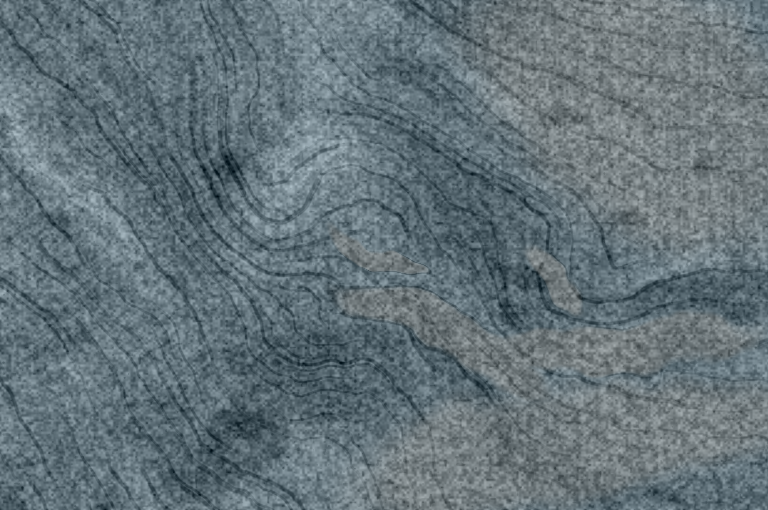
Give the GLSL for this texture, as a Shadertoy shader.

```glsl
// Polished blue-grey gneiss slab with folded bands, warm lenses, dark veins and fine grain

float hash(vec2 p) {
    return fract(sin(dot(p, vec2(127.1, 311.7))) * 43758.5453);
}

float noise(vec2 p) {
    vec2 i = floor(p), f = fract(p);
    f = f * f * (3.0 - 2.0 * f);
    return mix(mix(hash(i), hash(i + vec2(1, 0)), f.x),
               mix(hash(i + vec2(0, 1)), hash(i + vec2(1, 1)), f.x), f.y);
}

float fbm(vec2 p) {
    float sum = 0.0, gain = 0.5;
    for (int i = 0; i < 5; i++) {
        sum += gain * noise(p);
        p = mat2(1.6, 1.2, -1.2, 1.6) * p + 7.3;
        gain *= 0.5;
    }
    return sum;
}

vec2 rotate(vec2 p, float angle) {
    float c = cos(angle), s = sin(angle);
    return vec2(c * p.x + s * p.y, c * p.y - s * p.x);
}

// Twists space around a centre, which folds the bands
vec2 swirl(vec2 p, vec2 centre, float radius, float angle) {
    vec2 d = p - centre;
    return centre + rotate(d, angle * exp(-dot(d, d) / (radius * radius)));
}

// Normalised distance inside a tilted ellipse: 1 on its rim
float ellipse(vec2 p, vec2 centre, vec2 size, float angle) {
    return length(rotate(p - centre, angle) / size);
}

float patchMask(float d, float softness) {
    return 1.0 - smoothstep(1.0 - softness, 1.0 + softness, d);
}

// Broken dark lines that follow the contours of the flow
float veins(float flow, float along, float count, float width, float density) {
    float n = flow * count;
    float slope = max(fwidth(n) * iResolution.y, 0.001);
    float dist = abs(fract(n) - 0.5) / slope;
    float id = floor(n);
    float broken = smoothstep(1.0 - density, 1.25 - density,
                              noise(vec2(along * 4.0 + id * 5.7, id * 3.1)));
    return broken * (1.0 - smoothstep(width * 0.25, width, dist));
}

void mainImage(out vec4 fragColor, in vec2 fragCoord) {
    vec2 p = fragCoord / iResolution.y;

    // Flow: steep on the left, level on the right, folded in the middle
    vec2 warp = vec2(fbm(p * 3.5 + 3.0), fbm(p * 3.5 + 19.0)) - 0.5;
    vec2 q = swirl(p, vec2(0.62, 0.62), 0.20, 1.7);
    q = swirl(q, vec2(1.08, 0.48), 0.14, -1.6);
    q = swirl(q, vec2(0.62, 0.20), 0.20, 0.8);
    q += 0.16 * warp;
    float level = 0.15 * log(1.0 + exp((q.x - 1.0) / 0.15));
    float flow = 0.62 * q.y + 0.78 * (q.x - level);
    float along = 0.62 * q.x - 0.78 * q.y;

    // Warm quartz lenses
    vec2 w = p + 0.17 * warp + 0.02 * (noise(p * 18.0) - 0.5);
    float lens = ellipse(w, vec2(0.85, 0.33), vec2(0.25, 0.058), -0.58);
    lens = min(lens, ellipse(w, vec2(1.20, 0.31), vec2(0.28, 0.05), 0.12));
    lens = min(lens, ellipse(w, vec2(0.74, 0.53), vec2(0.10, 0.022), -0.6));
    lens = min(lens, ellipse(w, vec2(1.09, 0.46), vec2(0.09, 0.030), -0.9));
    float field = ellipse(w, vec2(1.27, 0.79), vec2(0.37, 0.23), -0.6);
    field = min(field, ellipse(w, vec2(1.15, 0.11), vec2(0.45, 0.12), 0.15));
    float warm = max(patchMask(lens, 0.15), 0.9 * patchMask(field, 0.25));

    // Dark mica zones and pale streaks
    float dark = 0.8 * patchMask(ellipse(w, vec2(0.27, 0.77), vec2(0.42, 0.15), -0.87), 0.45);
    dark = max(dark, patchMask(ellipse(w, vec2(0.68, 0.24), vec2(0.25, 0.12), -0.35), 0.4));
    dark = max(dark, patchMask(ellipse(w, vec2(1.00, 0.52), vec2(0.26, 0.12), -0.75), 0.5));
    dark = max(dark, 1.3 * patchMask(ellipse(w, vec2(1.40, 0.41), vec2(0.22, 0.05), 0.0), 0.4));
    dark = max(dark, 1.3 * patchMask(ellipse(w, vec2(0.42, 0.12), vec2(0.11, 0.07), 0.7), 0.6));
    dark *= 1.0 - warm;
    float pale = patchMask(ellipse(w, vec2(0.15, 0.61), vec2(0.33, 0.036), -0.92), 0.5);
    pale = max(pale, patchMask(ellipse(w, vec2(0.55, 0.63), vec2(0.28, 0.065), 0.91), 0.6));

    // Foliation: broad bands and fine streaks drawn out along the flow
    float bands = noise(vec2(flow * 17.0, along * 2.0)) - 0.5;
    float streaks = noise(vec2(flow * 75.0, along * 9.0)) - 0.5;
    float clouds = fbm(p * 6.0 + 40.0) - 0.5;
    float tone = 0.488 + 0.015 * warm - 0.085 * dark + 0.085 * pale;
    tone += (0.10 * bands + 0.09 * streaks) * (1.0 - 0.65 * warm) + 0.13 * clouds;

    // Veins, lens rims and dark smudges
    float vein = veins(flow, along, 24.0, 0.0045, 0.55);
    vein = max(vein, 0.7 * veins(flow + 0.013, along, 47.0, 0.003, 0.5));
    float rim = 1.0 - smoothstep(0.02, 0.07, abs(lens - 1.05));
    rim *= smoothstep(0.35, 0.65, noise(p * 9.0 + 5.0));
    float smudge = smoothstep(0.64, 0.78, fbm(p * 9.0 + 60.0));
    tone -= 0.15 * max(vein * (1.0 - 0.45 * warm), 0.75 * rim) + 0.10 * smudge;

    // Crystal grain and mica flecks
    tone += 0.20 * (noise(p * 205.0) - 0.5) + 0.16 * (noise(p * 112.0 + 9.0) - 0.5);
    tone -= 0.09 * smoothstep(0.74, 0.95, noise(p * 135.0 + 31.0));

    vec3 coolTint = vec3(-0.068, 0.0, 0.033);
    vec3 warmTint = vec3(-0.024, 0.0, 0.003);
    float warmth = clamp(0.8 * warm + 0.3 * clouds, 0.0, 1.0);
    vec3 colour = tone + mix(coolTint, warmTint, warmth);
    fragColor = vec4(clamp(colour, 0.0, 1.0), 1.0);
}
```
